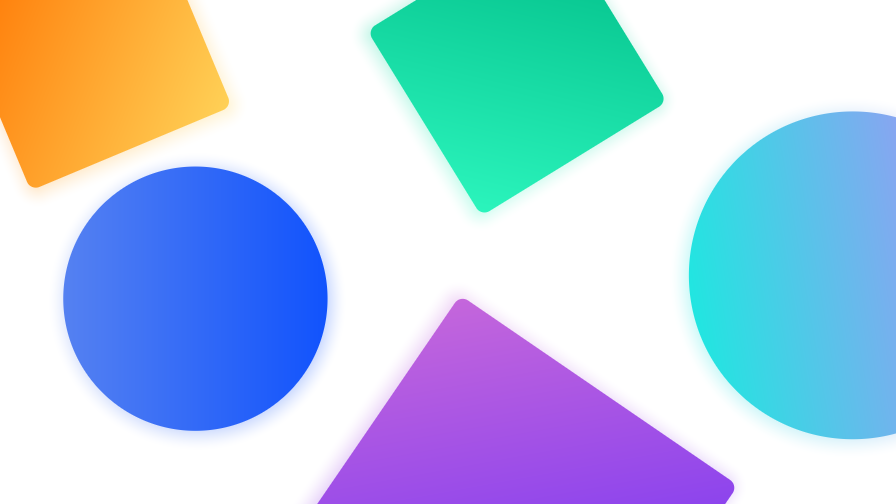
Reproduce this background procedurally as a WebGL 2 fragment shader.

```glsl
#version 300 es
precision highp float;

uniform vec2 u_resolution;
out vec4 fragColor;

#define CORNER 0.0190
#define CARD_HALF 0.2164
#define BIG_CARD_HALF 0.3340
#define BLUE_RADIUS 0.2622
#define CYAN_RADIUS 0.3252
#define GLOW_WIDTH 0.036
#define GLOW_STRENGTH 0.34
#define GLOW_SHIFT 0.009

const vec3 PAPER = vec3(1.0);

// Signed distance to a rotated square; a corner equal to halfSize makes a disc
float roundedSquare(vec2 p, float halfSize, float corner, float angle) {
    float c = cos(angle), s = sin(angle);
    vec2 local = vec2(c * p.x + s * p.y, c * p.y - s * p.x);
    vec2 q = abs(local) - halfSize + corner;
    return length(max(q, 0.0)) + min(max(q.x, q.y), 0.0) - corner;
}

// Lays a soft coloured glow, then the gradient-filled shape, over the base.
// ramp spans the whole gradient, centred on the shape.
vec3 addShape(vec3 base, vec2 p, float halfSize, float corner, float degrees,
              vec2 ramp, vec3 startColor, vec3 endColor, vec2 glowSide) {
    float angle = radians(degrees);
    float t = clamp(dot(p, ramp) / dot(ramp, ramp) + 0.5, 0.0, 1.0);
    vec3 fill = mix(startColor, endColor, t);

    float glowDist = roundedSquare(p - GLOW_SHIFT * glowSide, halfSize, corner, angle);
    float glow = 1.0 - smoothstep(-GLOW_WIDTH, GLOW_WIDTH, glowDist);
    base = mix(base, fill, GLOW_STRENGTH * glow);

    float dist = roundedSquare(p, halfSize, corner, angle);
    float coverage = clamp(0.5 - dist * u_resolution.y, 0.0, 1.0);
    return mix(base, fill, coverage);
}

void main() {
    // Canvas height is one unit
    vec2 p = gl_FragCoord.xy / u_resolution.y;
    vec3 color = PAPER;

    // Orange card, upper left
    color = addShape(color, p - vec2(0.177, 0.905), CARD_HALF, CORNER, 22.7,
                     vec2(-0.565, 0.225), vec3(1.0, 0.82, 0.34), vec3(1.0, 0.45, 0.0),
                     vec2(0.5, -0.7));

    // Green card, top centre
    color = addShape(color, p - vec2(1.026, 0.869), CARD_HALF, CORNER, 31.6,
                     vec2(0.143, 0.595), vec3(0.17, 0.96, 0.74), vec3(0.0, 0.74, 0.53),
                     vec2(-0.7, -0.4));

    // Purple card, bottom centre
    color = addShape(color, p - vec2(1.0, -0.0498), BIG_CARD_HALF, CORNER, -34.4,
                     vec2(0.167, -0.914), vec3(0.77, 0.40, 0.86), vec3(0.36, 0.15, 0.99),
                     vec2(-0.9, 0.2));

    // Blue disc, left
    color = addShape(color, p - vec2(0.3877, 0.4074), BLUE_RADIUS, BLUE_RADIUS, 0.0,
                     vec2(2.0 * BLUE_RADIUS, 0.0), vec3(0.333, 0.506, 0.945),
                     vec3(0.067, 0.325, 0.99), vec2(0.4, -0.6));

    // Cyan disc, cut by the right edge
    color = addShape(color, p - vec2(1.692, 0.4537), CYAN_RADIUS, CYAN_RADIUS, 0.0,
                     2.0 * CYAN_RADIUS * vec2(0.98, 0.17), vec3(0.13, 0.90, 0.88),
                     vec3(0.69, 0.55, 0.97), vec2(-0.5, -0.5));

    fragColor = vec4(color, 1.0);
}
```
